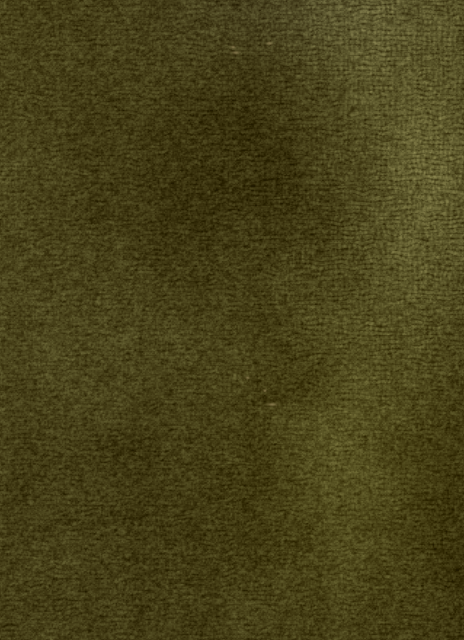
Give the GLSL for this texture, as a Shadertoy shader.

```glsl
// Olive velvet cloth: soft folds of light over a fine, fuzzy ribbed weave.

float hash(vec2 p) {
    vec3 q = fract(vec3(p.xyx) * 0.1031);
    q += dot(q, q.yzx + 33.33);
    return fract((q.x + q.y) * q.z);
}

float noise(vec2 p) {
    vec2 cell = floor(p), f = fract(p);
    f = f * f * (3.0 - 2.0 * f);
    return mix(mix(hash(cell), hash(cell + vec2(1, 0)), f.x),
               mix(hash(cell + vec2(0, 1)), hash(cell + vec2(1, 1)), f.x), f.y);
}

float fbm(vec2 p) {
    float sum = 0.0, gain = 0.5;
    for (int i = 0; i < 4; i++) {
        sum += gain * noise(p);
        p = mat2(1.6, 1.2, -1.2, 1.6) * p + 7.3;
        gain *= 0.5;
    }
    return sum / 0.9375;
}

// Soft elliptical patch of light or shade
float patchAt(vec2 p, vec2 center, vec2 radius) {
    vec2 d = (p - center) / radius;
    return exp(-dot(d, d));
}

// Broad brightness of the brushed pile
float pileTone(vec2 p) {
    p += 0.07 * (vec2(fbm(p * 7.0), fbm(p * 7.0 + 40.0)) - 0.5);
    float tone = 0.236;
    tone += 0.115 * patchAt(p, vec2(0.66, 0.72), vec2(0.14, 0.29));
    tone += 0.070 * patchAt(p, vec2(0.52, 0.99), vec2(0.17, 0.09));
    tone += 0.055 * patchAt(p, vec2(0.54, 0.27), vec2(0.13, 0.20));
    tone += 0.028 * patchAt(p, vec2(0.00, 0.75), vec2(0.11, 0.30));
    tone += 0.026 * patchAt(p, vec2(0.20, 0.47), vec2(0.22, 0.09));
    tone -= 0.050 * patchAt(p, vec2(0.42, 0.75), vec2(0.07, 0.17));
    tone -= 0.034 * patchAt(p, vec2(0.24, 0.72), vec2(0.16, 0.14));
    tone -= 0.030 * patchAt(p, vec2(0.30, 0.20), vec2(0.14, 0.15));
    tone -= 0.045 * patchAt(p, vec2(0.47, 0.41), vec2(0.07, 0.05));
    tone -= 0.030 * patchAt(p, vec2(0.45, 0.20), vec2(0.04, 0.10));
    tone -= 0.040 * patchAt(p, vec2(0.71, 0.14), vec2(0.05, 0.15));
    tone += 0.035 * (noise(vec2(p.x * 22.0, p.y * 3.0)) - 0.5);
    return tone + 0.045 * (fbm(p * 16.0) - 0.5);
}

// Ribs and cross threads, broken into short dashes
float weave(vec2 p, float clarity) {
    vec2 q = p + 0.007 * (vec2(noise(p * 60.0), noise(p * 60.0 + 19.0)) - 0.5);
    float row = q.y * 128.0;
    float dash = smoothstep(0.2, 0.8, noise(vec2(q.x * 100.0, floor(row) * 7.0)));
    float groove = 0.375 - pow(0.5 + 0.5 * cos(6.2832 * row), 2.0);
    float column = cos(6.2832 * q.x * 122.0) * noise(p * 70.0 + 8.0);
    return groove * (0.15 + dash) * mix(0.050, 0.080, clarity)
         + column * mix(0.010, 0.032, clarity);
}

// Short fibres and tufts
float fuzz(vec2 p) {
    float tufts = noise(p * vec2(150.0, 210.0)) - 0.5;
    float slanted = noise(mat2(0.9, -0.4, 0.4, 0.9) * p * vec2(220.0, 310.0)) - 0.5;
    float fine = noise(p * 440.0 + 31.0) - 0.5;
    return 0.075 * tufts + 0.085 * slanted + 0.095 * fine;
}

void mainImage(out vec4 fragColor, in vec2 fragCoord) {
    vec2 p = fragCoord / iResolution.y;
    float clarity = smoothstep(0.30, 0.62, p.x) * smoothstep(0.25, 0.65, p.y);

    float broad = pileTone(p);
    float detail = weave(p, clarity) + fuzz(p);
    float tone = max(broad + detail * (0.65 + 1.5 * broad), 0.10);

    // Shade is brownish olive, light is greyer; the lower right stays vivid
    float vivid = patchAt(p, vec2(0.56, 0.25), vec2(0.22, 0.27));
    vec3 color = vec3(tone + mix(0.030, 0.018, smoothstep(0.18, 0.36, tone)), tone,
                      0.042 + 0.78 * (tone - 0.18) - 0.020 * vivid);
    color.b += 0.02 * patchAt(p, vec2(0.46, 1.0), vec2(0.22, 0.10));

    // A few specks of pale lint
    for (int i = 0; i < 6; i++) {
        float id = float(i);
        vec2 center = vec2(0.34 + 0.11 * hash(vec2(id, 3.0)),
                           (i < 3 ? 0.90 : 0.36) + 0.05 * hash(vec2(id, 9.0)));
        vec2 radius = vec2(0.0025 + 0.005 * hash(vec2(id, 5.0)), 0.0022);
        color = mix(color, vec3(0.56, 0.50, 0.33), 0.75 * patchAt(p, center, radius));
    }
    fragColor = vec4(clamp(color, 0.0, 1.0), 1.0);
}
```
